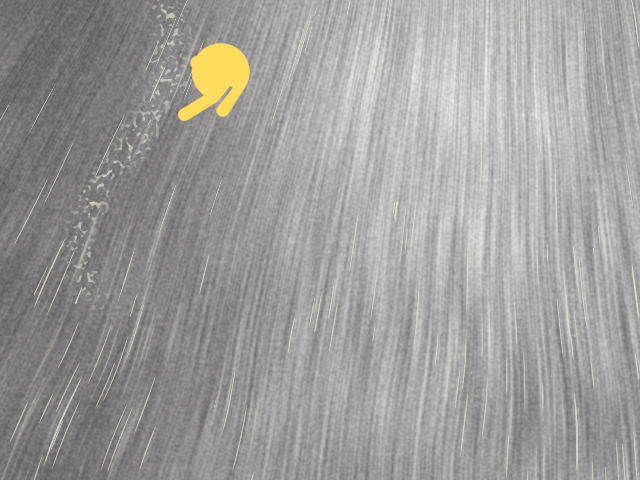
This texture is drawn by a Shadertoy shader. Its source:

```glsl
// Brushed, scratched grey paint with a flat yellow pointing hand.

const vec3 TINT = vec3(1.008, 0.996, 0.998);
const vec3 CREAM = vec3(0.88, 0.865, 0.81);
const vec3 YELLOW = vec3(1.0, 0.86, 0.37);
const float SHADE_LEFT = 0.455;      // grey of the smooth dark side
const float SHADE_RISE = 0.14;       // gain towards the right
const float GLOW = 0.17;             // soft sheen at the upper right
const vec2 GLOW_CENTRE = vec2(0.92, 0.80);
const float LEAN = 0.42;             // stroke slant at the left edge
const float FAN = 0.40;              // how fast the strokes straighten
const float STREAK = 0.17;           // contrast of the brush marks
const float GRAIN = 0.075;

float hash(vec2 p) {
    vec3 q = fract(p.xyx * vec3(0.1031, 0.1030, 0.0973));
    q += dot(q, q.yzx + 33.33);
    return fract((q.x + q.y) * q.z);
}

vec2 gradient(vec2 cell) {
    float angle = 6.2832 * hash(cell);
    return vec2(cos(angle), sin(angle));
}

float noise(vec2 p) {
    vec2 i = floor(p), f = p - i;
    vec2 u = f * f * f * (f * (f * 6.0 - 15.0) + 10.0);
    vec2 e = vec2(1.0, 0.0);
    float low = mix(dot(gradient(i), f), dot(gradient(i + e), f - e), u.x);
    float high = mix(dot(gradient(i + e.yx), f - e.yx), dot(gradient(i + 1.0), f - 1.0), u.x);
    return mix(low, high, u.y);
}

float fbm(vec2 p) {
    float sum = 0.0, gain = 0.6;
    for (int i = 0; i < 4; i++) {
        sum += gain * noise(p);
        p = mat2(1.6, 1.2, -1.2, 1.6) * p + 7.3;
        gain *= 0.5;
    }
    return sum;
}

// One tapered scratch in some of the cells of a staggered grid
float scratches(vec2 q, vec2 cells, float halfWidth, float density, float px) {
    q *= cells;
    q.y += 9.0 * hash(vec2(floor(q.x), cells.x));
    vec2 id = floor(q), f = q - id;
    float reach = mix(0.15, 0.48, hash(id + 17.0));
    float t = (f.y - 0.5) / reach;
    float centre = mix(0.3, 0.7, hash(id + 41.0)) + 0.2 * (hash(id + 67.0) - 0.5) * t * t;
    float w = halfWidth * sqrt(max(1.0 - t * t, 0.0));
    float d = abs(f.x - centre) / cells.x;
    float line = 1.0 - smoothstep(w - 0.5 * px, w + 0.7 * px, d);
    return line * smoothstep(1.0, 0.8, abs(t)) * step(hash(id + 5.0), density);
}

float capsule(vec2 p, vec2 a, vec2 b, float r) {
    vec2 ab = b - a;
    return length(p - a - ab * clamp(dot(p - a, ab) / dot(ab, ab), 0.0, 1.0)) - r;
}

// Fist with a finger pointing down to the left
float handDistance(vec2 p) {
    float d = length(p - vec2(0.460, 0.850)) - 0.060;
    for (int i = 0; i < 3; i++) {
        vec2 knuckle = vec2(0.411, 0.869) + float(i) * vec2(0.008, -0.021);
        d = min(d, length(p - knuckle) - 0.0145);
    }
    d = min(d, capsule(p, vec2(0.384, 0.761), vec2(0.472, 0.815), 0.0130));
    d = min(d, capsule(p, vec2(0.464, 0.770), vec2(0.502, 0.830), 0.0135));
    return max(d, -capsule(p, vec2(0.481, 0.817), vec2(0.448, 0.776), 0.0035));
}

void mainImage(out vec4 fragColor, in vec2 fragCoord) {
    vec2 p = fragCoord / iResolution.y;
    float px = 1.0 / iResolution.y;

    // Coordinates that follow the fanned brush strokes
    vec2 q = vec2((p.x - LEAN * p.y) / (1.0 - FAN * p.y), p.y);
    q.x += 0.022 * noise(p * 2.7 + 3.0);

    // Broad shading
    float side = smoothstep(0.05, 0.70, p.x - 0.15 * p.y);
    vec2 toGlow = p - GLOW_CENTRE;
    float shade = SHADE_LEFT + SHADE_RISE * side + GLOW * exp(-4.5 * dot(toGlow, toGlow));
    shade += 0.10 * fbm(p * 3.5 + 11.0);

    // Brush marks and grain
    float fine = noise(q * vec2(125.0, 5.0));
    float medium = noise(q * vec2(58.0, 3.0) + 20.0);
    float broad = noise(q * vec2(22.0, 2.0) + 50.0);
    float marks = 0.9 * fine + 0.7 * medium + 0.35 * broad;
    shade += STREAK * mix(0.45, 1.0, side) * marks;
    shade += GRAIN * (noise(p * 140.0) + 0.7 * noise(p * 65.0));

    // Where the paint is worn
    float patches = smoothstep(0.0, 0.38, fbm(q * vec2(7.0, 3.5) + 31.0));
    float arcX = 0.165 + 0.19 * smoothstep(0.48, 0.88, p.y) + 0.06 * smoothstep(0.50, 0.25, p.y);
    float arc = exp(-pow((p.x - arcX + 0.03 * noise(p * 12.0)) / 0.038, 2.0)) * smoothstep(0.28, 0.45, p.y);
    float lowerLeft = exp(-pow((q.x - 0.10) / 0.16, 2.0)) * smoothstep(0.70, 0.35, p.y);
    float lowerRight = smoothstep(0.80, 1.0, p.x) * smoothstep(0.60, 0.30, p.y);
    float wear = clamp(0.75 * patches * (0.25 + 0.75 * side) + 0.5 * lowerLeft + 0.4 * lowerRight + 0.5 * arc, 0.0, 1.0);

    // Pale scratches and crumbly scuffs
    float pale = 0.65 * wear * smoothstep(0.22, 0.60, fine + 0.5 * medium);
    pale = max(pale, 0.75 * scratches(q, vec2(75.0, 6.0), 0.0012, 0.05 + 0.30 * wear, px));
    pale = max(pale, 0.85 * scratches(q + 3.7, vec2(34.0, 4.5), 0.0020, 0.01 + 0.14 * wear, px));
    float crumbs = smoothstep(0.08, 0.42, noise(p * 105.0) + 0.5 * noise(p * 48.0));
    pale = max(pale, crumbs * (0.75 * arc + 0.35 * patches * lowerRight));

    vec3 color = mix(shade * TINT, CREAM, clamp(pale, 0.0, 1.0));
    float hand = smoothstep(0.7 * px, -0.7 * px, handDistance(p));
    fragColor = vec4(mix(color, YELLOW, hand), 1.0);
}
```
